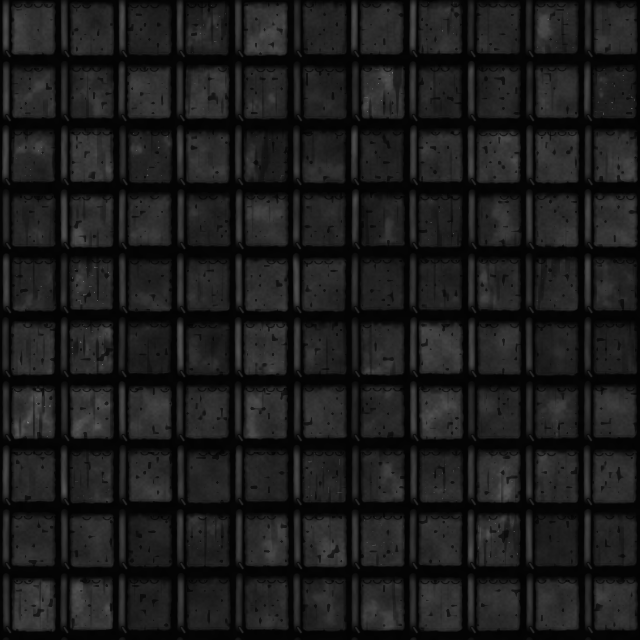
Reproduce this texture procedurally as a three.js fragment shader.

```glsl
// Weathered black roof tiles, 11 across and 10 down: each has a flat pan and a raised roll.
// Distance functions shape the parts; per-tile hashes and wrapping noise vary tone and wear.
// Each tile is drawn in units of its own width, so the pattern scales and tiles seamlessly.

varying vec2 vUv;

const vec2 GRID = vec2(11.0, 10.0);
const vec2 TILE_SIZE = vec2(1.0, 1.1);
const vec2 GRID_SHIFT = vec2(0.02, 0.055);
const vec3 GAP_COLOR = vec3(0.016);
const vec3 SLATE_COLOR = vec3(1.0);
const float EDGE = 0.014;

float hash(vec2 p) {
  return fract(sin(dot(p, vec2(127.1, 311.7))) * 43758.5453);
}

// Value noise whose lattice wraps after "period" cells.
float noise(vec2 uv, vec2 period) {
  vec2 p = uv * period;
  vec2 i = floor(p);
  vec2 f = fract(p);
  f = f * f * (3.0 - 2.0 * f);
  vec2 a = mod(i, period);
  vec2 b = mod(i + 1.0, period);
  return mix(mix(hash(a), hash(vec2(b.x, a.y)), f.x),
             mix(hash(vec2(a.x, b.y)), hash(b), f.x), f.y);
}

float fbm(vec2 uv, vec2 period) {
  float sum = 0.0;
  float weight = 0.5;
  for (int i = 0; i < 4; i++) {
    sum += weight * noise(uv, period);
    period *= 2.0;
    weight *= 0.5;
  }
  return sum / 0.9375;
}

float roundBox(vec2 p, vec2 halfSize, float radius) {
  vec2 q = abs(p) - halfSize + radius;
  return length(max(q, 0.0)) + min(max(q.x, q.y), 0.0) - radius;
}

float capsule(vec2 p, vec2 a, vec2 b, float radius) {
  vec2 ab = b - a;
  float t = clamp(dot(p - a, ab) / dot(ab, ab), 0.0, 1.0);
  return length(p - a - ab * t) - radius;
}

float fill(float d) {
  return 1.0 - smoothstep(-EDGE, EDGE, d);
}

// Row of small hanging arcs under the top lip; some are worn away.
float scallops(vec2 p, vec2 cell) {
  float x = (p.x - 0.2) / 0.175;
  float slot = floor(x);
  vec2 q = vec2((fract(x) - 0.5) * 0.175, p.y - 0.965);
  float ring = abs(length(q * vec2(0.8, 1.0)) - 0.052) - 0.008;
  float kept = step(0.3, hash(cell + vec2(slot * 3.7, 51.0)));
  return fill(ring) * step(q.y, 0.0) * kept;
}

// Grey level of the pan surface: stains, vertical streaks, pits and specks.
float panTone(vec2 uv, vec2 cell) {
  float age = hash(cell + 17.3);
  float tone = mix(0.115, 0.215, hash(cell + 3.1));
  float stain = fbm(uv, vec2(33.0, 30.0));
  float grain = noise(uv, vec2(280.0));
  float streak = noise(uv, vec2(190.0, 24.0));
  tone *= 0.55 + 0.75 * stain + 0.16 * grain;
  tone += 0.10 * age * smoothstep(0.58, 0.82, stain);
  tone *= 1.0 - 0.45 * age * smoothstep(0.68, 0.92, streak);
  tone *= 1.0 - 0.6 * smoothstep(0.80, 0.93, noise(uv, vec2(150.0, 130.0)));
  float speck = smoothstep(0.90, 0.99, noise(uv, vec2(230.0)));
  return tone + 0.22 * speck * smoothstep(0.6, 1.0, age);
}

void main() {
  vec2 grid = vUv * GRID - GRID_SHIFT;
  vec2 cell = mod(floor(grid), GRID);
  vec2 p = fract(grid) * TILE_SIZE;
  vec2 jitter = vec2(hash(cell + 5.0), hash(cell + 9.0)) - 0.5;
  float rough = noise(vUv, vec2(160.0)) - 0.5;

  // Shadowed gap between the tiles.
  vec3 color = GAP_COLOR * (0.7 + 0.6 * noise(vUv, vec2(90.0)));

  // Flat pan with shaded borders and a faint lit lower rim.
  vec2 panPoint = p - vec2(0.553, 0.56) - jitter * vec2(0.022, 0.03);
  panPoint.x += jitter.x * 0.03 * panPoint.y;
  float pan = roundBox(panPoint, vec2(0.373, 0.462), 0.065) + rough * 0.022;
  float tone = panTone(vUv, cell);
  tone *= mix(0.5, 1.0, smoothstep(0.0, 0.07, -pan));
  tone *= 1.0 - 0.6 * smoothstep(0.86, 1.03, p.y + rough * 0.08);
  float rim = fill(abs(pan + 0.025) - 0.006) * smoothstep(0.3, 0.1, p.y);
  tone += 0.05 * rim;
  tone *= 1.0 - 0.7 * scallops(p - jitter * 0.02, cell);
  color = mix(color, SLATE_COLOR * tone, fill(pan));

  // Raised roll, rounded across and fading under the tile above.
  float center = 0.085 + jitter.x * 0.018 + jitter.y * 0.02 * (p.y - 0.55);
  float roll = capsule(p, vec2(center, 0.14), vec2(center, 1.02), 0.066) + rough * 0.012;
  float across = clamp((p.x - center + 0.008) / 0.072, -1.0, 1.0);
  float sheen = mix(0.14, 0.25, hash(cell + 29.0)) * (1.0 - across * across);
  sheen *= 0.6 + 0.8 * fbm(vUv, vec2(77.0, 30.0));
  sheen *= smoothstep(0.05, 0.3, p.y) * (1.0 - 0.75 * smoothstep(0.9, 1.08, p.y));
  color = mix(color, SLATE_COLOR * (0.018 + sheen), fill(roll));

  // Small hooked foot at the lower end of the roll.
  float foot = capsule(p, vec2(center + 0.01, 0.15), vec2(center + 0.06, 0.075), 0.03);
  float footTone = 0.03 + 0.13 * smoothstep(0.0, 0.03, -foot);
  color = mix(color, SLATE_COLOR * footTone, fill(foot));

  gl_FragColor = vec4(color, 1.0);
}
```
